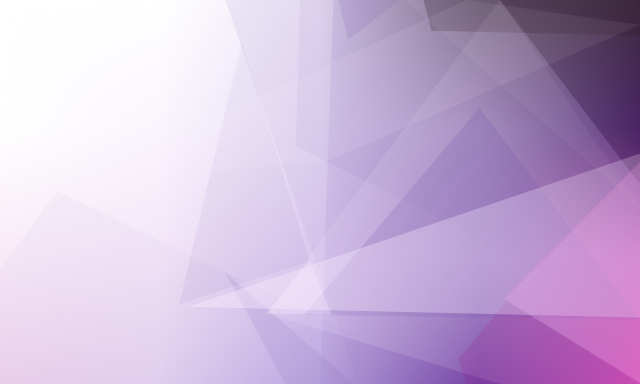
Give the GLSL for this background, as a Shadertoy shader.

```glsl
// Translucent overlapping facets over a white, violet and magenta gradient mesh.

const vec3 LIGHT   = vec3(0.98, 0.93, 1.00);
const vec3 VIOLET  = vec3(0.44, 0.32, 0.67);
const vec3 DUSK    = vec3(0.18, 0.10, 0.17);
const vec3 MAGENTA = vec3(0.60, 0.12, 0.55);
const vec3 PINK    = vec3(0.98, 0.66, 0.92);
const float FADE   = 0.55;   // loss of strength across one canvas width
const float GRAIN  = 0.006;  // dither against banding

// Signed distance in pixels to the line through two canvas points.
float edge(vec2 p, vec2 a, vec2 b) {
    vec2 start = a * iResolution.xy;
    vec2 along = normalize(b * iResolution.xy - start);
    return dot(p - start, vec2(along.y, -along.x));
}

float cross2(vec2 a, vec2 b) { return a.x * b.y - a.y * b.x; }

// Blend a tint, strongest at the first corner.
void tintArea(inout vec3 col, vec2 p, float d, vec2 apex, vec3 tint, float alpha) {
    float fade = max(1.0 - FADE * length(p / iResolution.xy - apex), 0.0);
    col = mix(col, tint, alpha * fade * clamp(0.5 - d, 0.0, 1.0));
}

void triangle(inout vec3 col, vec2 p, vec2 a, vec2 b, vec2 c, vec3 tint, float alpha) {
    float s = sign(cross2(b - a, c - a));
    float d = max(s * edge(p, a, b), max(s * edge(p, b, c), s * edge(p, c, a)));
    tintArea(col, p, d, a, tint, alpha);
}

void quad(inout vec3 col, vec2 p, vec2 a, vec2 b, vec2 c, vec2 e, vec3 tint, float alpha) {
    float s = sign(cross2(b - a, c - a));
    float d = max(max(s * edge(p, a, b), s * edge(p, b, c)),
                  max(s * edge(p, c, e), s * edge(p, e, a)));
    tintArea(col, p, d, a, tint, alpha);
}

// Five evenly spaced colours from left to right.
vec3 ramp(float x, vec3 a, vec3 b, vec3 c, vec3 d, vec3 e) {
    float t = clamp(x, 0.0, 1.0) * 4.0;
    vec3 col = mix(a, b, clamp(t, 0.0, 1.0));
    col = mix(col, c, clamp(t - 1.0, 0.0, 1.0));
    col = mix(col, d, clamp(t - 2.0, 0.0, 1.0));
    return mix(col, e, clamp(t - 3.0, 0.0, 1.0));
}

// Four ramps blended from bottom to top.
vec3 gradientMesh(vec2 uv) {
    vec3 bottom = ramp(uv.x, vec3(0.93, 0.82, 0.93), vec3(0.89, 0.82, 0.94),
        vec3(0.74, 0.66, 0.88), vec3(0.46, 0.26, 0.64), vec3(0.84, 0.26, 0.70));
    vec3 lower = ramp(uv.x, vec3(0.97, 0.92, 0.97), vec3(0.95, 0.90, 0.97),
        vec3(0.85, 0.78, 0.93), vec3(0.64, 0.50, 0.76), vec3(0.74, 0.30, 0.68));
    vec3 upper = ramp(uv.x, vec3(1.0), vec3(0.98, 0.96, 0.99),
        vec3(0.89, 0.85, 0.95), vec3(0.66, 0.57, 0.74), vec3(0.28, 0.11, 0.38));
    vec3 top = ramp(uv.x, vec3(1.0), vec3(1.0),
        vec3(0.93, 0.90, 0.97), vec3(0.46, 0.41, 0.46), vec3(0.22, 0.15, 0.18));
    float t = uv.y * 3.0;
    vec3 col = mix(bottom, lower, clamp(t, 0.0, 1.0));
    col = mix(col, upper, clamp(t - 1.0, 0.0, 1.0));
    return mix(col, top, clamp(t - 2.0, 0.0, 1.0));
}

float hash(vec2 p) {
    vec3 q = fract(p.xyx * 0.1031);
    q += dot(q, q.yzx + 33.33);
    return fract((q.x + q.y) * q.z);
}

void mainImage(out vec4 fragColor, in vec2 fragCoord) {
    vec2 p = fragCoord;
    vec3 col = gradientMesh(p / iResolution.xy);

    // Broad violet planes
    quad(col, p, vec2(0.352, 1.0), vec2(0.56, 0.0), vec2(1.1, 0.0), vec2(1.1, 1.0), VIOLET, 0.09);
    quad(col, p, vec2(0.521, 1.01), vec2(0.50, -0.01), vec2(1.1, -0.01), vec2(1.1, 1.01), VIOLET, 0.12);
    quad(col, p, vec2(0.462, 0.62), vec2(0.469, 1.01), vec2(1.1, 1.01), vec2(1.1, 0.083), VIOLET, 0.07);
    triangle(col, p, vec2(0.28, 0.208), vec2(0.378, 0.892), vec2(0.484, 0.32), VIOLET, 0.08);
    quad(col, p, vec2(0.089, 0.502), vec2(0.56, 0.125), vec2(0.56, -0.6), vec2(-0.25, -0.278), VIOLET, 0.04);
    triangle(col, p, vec2(0.352, 0.29), vec2(0.449, -0.01), vec2(0.56, -0.01), VIOLET, 0.12);

    // Dark upper corner
    quad(col, p, vec2(0.66, 1.01), vec2(0.674, 0.92), vec2(1.1, 0.903), vec2(1.1, 1.01), DUSK, 0.28);
    triangle(col, p, vec2(0.527, 1.01), vec2(0.544, 0.896), vec2(0.632, 1.01), VIOLET, 0.14);
    triangle(col, p, vec2(0.781, 1.0), vec2(1.1, 0.301), vec2(1.1, 1.0), DUSK, 0.20);

    // Diagonal beams
    quad(col, p, vec2(0.117, 0.524), vec2(0.729, 1.0), vec2(1.0, 0.935), vec2(0.514, 0.582), LIGHT, 0.13);
    quad(col, p, vec2(0.417, 0.184), vec2(0.781, 1.0), vec2(1.0, 0.52), vec2(1.0, -0.11), LIGHT, 0.15);
    triangle(col, p, vec2(0.632, 1.0), vec2(1.0, 0.459), vec2(0.781, 1.0), LIGHT, 0.06);
    triangle(col, p, vec2(0.749, 0.719), vec2(1.0, 0.167), vec2(0.475, 0.18), VIOLET, 0.22);

    // Magenta base and bright foreground shards
    quad(col, p, vec2(0.716, 0.065), vec2(0.792, 0.216), vec2(1.0, 0.0), vec2(0.73, -0.01), MAGENTA, 0.20);
    triangle(col, p, vec2(0.294, 0.201), vec2(1.0, 0.60), vec2(1.0, 0.173), LIGHT, 0.42);
    triangle(col, p, vec2(0.788, 0.221), vec2(1.0, 0.578), vec2(1.0, 0.004), PINK, 0.26);
    triangle(col, p, vec2(0.417, 0.184), vec2(0.484, 0.322), vec2(0.518, 0.18), LIGHT, 0.32);

    col += (hash(fragCoord) - 0.5) * GRAIN;
    fragColor = vec4(clamp(col, 0.0, 1.0), 1.0);
}
```
